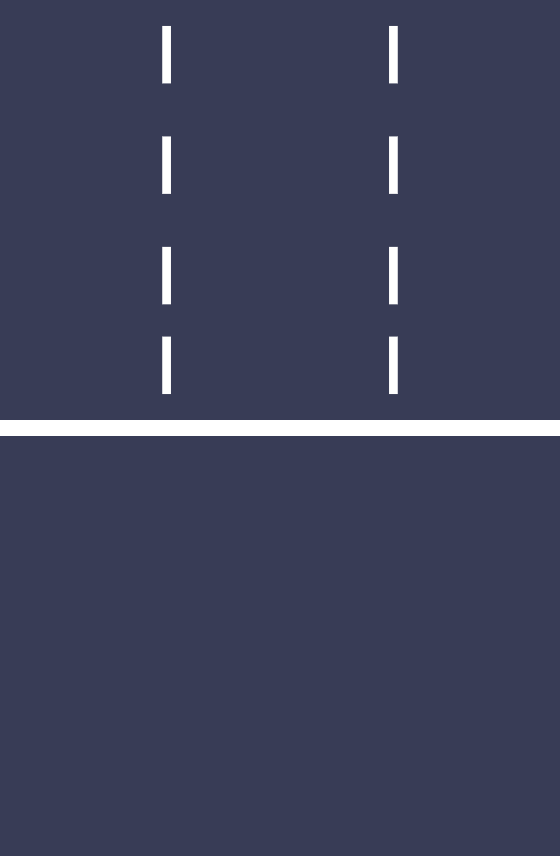
Top, the full canvas; bottom, a detail of the centre.
A Shadertoy shader for this pattern:

```glsl
#define ROAD_COLOR vec3(0.221, 0.237, 0.337)
#define DASH_COLOR vec3(1.0)
#define DASH_HALF_SIZE vec2(0.0104, 0.0684)
#define DASH_COUNT 4
#define DASH_PITCH 0.263
#define COLUMN_OFFSET 0.27
#define END_MARGIN 0.1302

float boxDistance(vec2 p, vec2 halfSize) {
    vec2 d = abs(p) - halfSize;
    return length(max(d, 0.0)) + min(max(d.x, d.y), 0.0);
}

void mainImage(out vec4 fragColor, in vec2 fragCoord) {
    float pixel = 1.0 / iResolution.y;
    vec2 p = fragCoord * pixel;

    // Mirror about the vertical axis: one column serves both sides
    float columnX = abs(p.x - 0.5 * iResolution.x * pixel) - COLUMN_OFFSET;

    // Dashes run down from the top; the last is held at the lower margin
    float dist = 1e3;
    for (int i = 0; i < DASH_COUNT; i++) {
        float dashY = max(1.0 - END_MARGIN - float(i) * DASH_PITCH, END_MARGIN);
        dist = min(dist, boxDistance(vec2(columnX, p.y - dashY), DASH_HALF_SIZE));
    }

    // Edge coverage over one pixel
    float coverage = clamp(0.5 - dist / pixel, 0.0, 1.0);
    fragColor = vec4(mix(ROAD_COLOR, DASH_COLOR, coverage), 1.0);
}
```
